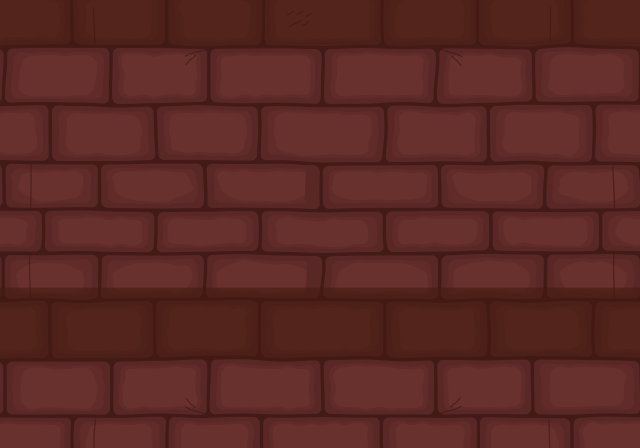
Give the GLSL for this texture, as a WebGL 2 fragment shader.

```glsl
#version 300 es
precision highp float;

uniform vec2 u_resolution;
out vec4 fragColor;

// Lengths are in hundredths of the canvas height.
const float UNITS = 100.0;
const vec2 MIRROR_OFFSET = vec2(0.56, -1.68);
const vec4 ROW_EDGES = vec4(4.85, 15.3, 28.4, 41.2);

const vec3 MORTAR = vec3(0.26, 0.10, 0.09);
const vec3 BRICK_EDGE = vec3(0.348, 0.158, 0.148);
const vec3 BRICK_BODY = vec3(0.375, 0.170, 0.158);
const vec3 BRICK_FACE = vec3(0.412, 0.192, 0.180);
const vec3 BAND_TINT = vec3(0.257, 0.10, 0.05);

// Joint distances from the mirror axis, one set per mirrored row.
const vec4 JOINTS[5] = vec4[5](
  vec4(14.0, 37.4, 62.3, 86.0),
  vec4(0.0, 26.3, 49.8, 71.2),
  vec4(14.0, 37.2, 60.6, 84.0),
  vec4(0.0, 25.4, 47.0, 71.0),
  vec4(13.4, 34.7, 55.8, 79.0));

float hash(vec2 p) {
  vec3 q = fract(vec3(p.xyx) * 0.1031);
  q += dot(q, q.yzx + 33.33);
  return fract((q.x + q.y) * q.z);
}

float noise(vec2 p) {
  vec2 cell = floor(p), f = fract(p);
  f = f * f * (3.0 - 2.0 * f);
  float low = mix(hash(cell), hash(cell + vec2(1, 0)), f.x);
  float high = mix(hash(cell + vec2(0, 1)), hash(cell + vec2(1, 1)), f.x);
  return mix(low, high, f.y);
}

float roundedBox(vec2 p, vec2 halfSize, float radius) {
  vec2 d = abs(p) - halfSize + radius;
  return length(max(d, 0.0)) + min(max(d.x, d.y), 0.0) - radius;
}

float segment(vec2 p, vec2 a, vec2 b) {
  vec2 v = b - a;
  return length(p - a - v * clamp(dot(p - a, v) / dot(v, v), 0.0, 1.0));
}

float fill(float d, float pixel) {
  return 1.0 - smoothstep(-0.7 * pixel, 0.7 * pixel, d);
}

// Returns the low edge, high edge and index of the span holding v.
vec3 findSpan(float v, vec4 edges, float lastSize) {
  vec3 span = vec3(-edges.x, edges.x, 0.0);
  for (int i = 0; i < 4; i++) {
    if (v >= edges[i]) {
      float high = i < 3 ? edges[i + 1] : edges[i] + lastSize;
      span = vec3(edges[i], high, float(i + 1));
    }
  }
  return span;
}

float crack(vec2 p, vec2 start, vec2 stride, float seed) {
  float d = 1e3;
  for (int i = 0; i < 4; i++) {
    vec2 end = start + stride + vec2(0.0, hash(vec2(float(i), seed)) - 0.5);
    d = min(d, segment(p, start, end));
    start = end;
  }
  return d;
}

float scratches(vec2 p, vec2 origin) {
  float d = 1e3;
  for (int i = 0; i < 6; i++) {
    float k = float(i);
    vec2 a = origin + vec2(mod(k, 3.0) * 1.8, floor(k / 3.0) * 1.9);
    a += vec2(hash(vec2(k, 3.0)), hash(vec2(k, 8.0)));
    d = min(d, segment(p, a, a + vec2(1.3, 0.8)));
  }
  return d;
}

vec3 brickColor(vec2 p, float pixel) {
  // Hand-drawn wobble, then mirrored rows and columns.
  vec2 bent = p + 0.7 * (vec2(noise(p * 0.13), noise(p * 0.11 + 40.0)) - 0.5);
  vec2 q = abs(bent);
  vec3 row = findSpan(q.y, ROW_EDGES, 12.7);
  vec3 column = findSpan(q.x, JOINTS[int(row.z)], 23.0);
  vec2 local = q - 0.5 * vec2(column.x + column.y, row.x + row.y);
  vec2 halfSize = 0.5 * vec2(column.y - column.x, row.y - row.x) - 0.38;
  float seed = hash(vec2(column.z, row.z) + 5.0);
  float rough = noise(p * 0.4) - 0.5;

  // Nested tones, with a bowl-shaped face in the thin rows.
  float brick = roundedBox(local, halfSize, 1.3);
  float body = roundedBox(local, halfSize - vec2(1.4, 1.0), 1.7) + rough * 0.5;
  bool bowl = row.z == 1.0 && local.y < 0.0;
  float radius = bowl ? 2.9 : mix(1.1, 2.3, seed);
  vec2 squash = vec2(bowl ? 0.45 : 0.8, 1.0);
  vec2 faceHalf = halfSize - vec2(2.3 + seed, 1.6);
  float face = roundedBox(local * squash, faceHalf * squash, radius) + rough * 0.7;
  vec3 color = mix(MORTAR, BRICK_EDGE, fill(brick, pixel));
  color = mix(color, BRICK_BODY, fill(body, pixel));
  color = mix(color, BRICK_FACE, fill(face, pixel));

  // Shaded end of the brick left of the middle joint.
  float shade = row.z == 1.0 ? fill(abs(bent.x + 2.0) - 1.6, pixel) : 0.0;
  color = mix(color, BRICK_EDGE, shade * fill(brick, pixel));

  // Corner cracks, hairlines and scratches.
  float wear = crack(q, vec2(26.4, 40.6), vec2(1.1, -0.75), 2.0);
  wear = min(wear, crack(q, vec2(28.6, 39.2), vec2(0.5, -0.65), 7.0));
  wear = min(wear, segment(q, vec2(65.2, 5.3), vec2(65.0, 14.8)));
  wear = min(wear, segment(q, vec2(50.7, 42.0), vec2(50.9, 50.0)));
  wear = min(wear, scratches(p, vec2(-8.2, 45.5)));
  return mix(color, MORTAR, 0.8 * fill(wear - 0.13, pixel));
}

void main() {
  float pixel = UNITS / u_resolution.y;
  vec2 p = (gl_FragCoord.xy - 0.5 * u_resolution) * pixel - MIRROR_OFFSET;
  vec3 color = brickColor(p, pixel);

  // Two dark horizontal bands.
  float height = gl_FragCoord.y * pixel;
  float band = max(fill(abs(height - 27.8) - 8.0, pixel), fill(89.8 - height, pixel));
  fragColor = vec4(mix(color, BAND_TINT, 0.55 * band), 1.0);
}
```
